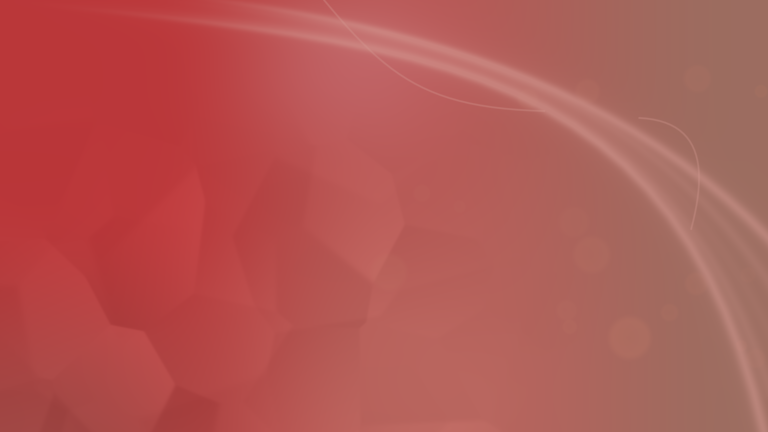
Write a Shadertoy shader that draws this background.

```glsl
// Red to taupe backdrop with faint facets, soft bokeh and sweeping silk ribbons.

#define FACET_SCALE 4.6
#define FACET_CONTRAST 0.065
#define STRANDS 5
#define CURVE_STEPS 24
#define BOKEH_COUNT 14
#define RIBBON_GAIN 0.38

const vec3 RED = vec3(0.73, 0.215, 0.225);
const vec3 ROSE = vec3(0.72, 0.335, 0.325);
const vec3 TAUPE = vec3(0.61, 0.425, 0.375);
const vec3 MAROON = vec3(0.61, 0.29, 0.275);
const vec3 SALMON = vec3(0.74, 0.43, 0.395);
const vec3 PINK = vec3(0.77, 0.42, 0.44);
const vec3 SILK = vec3(0.83, 0.60, 0.57);

vec2 hash2(vec2 p) {
    vec2 q = vec2(dot(p, vec2(127.1, 311.7)), dot(p, vec2(269.5, 183.3)));
    return fract(sin(q) * 43758.55);
}

float glow(vec2 p, vec2 center, vec2 radius) {
    vec2 d = (p - center) / radius;
    return exp(-dot(d, d));
}

// Distance to a cubic Bezier (x) and the position along it (y).
vec2 curveDistance(vec2 p, vec2 a, vec2 b, vec2 c, vec2 d) {
    vec2 best = vec2(1e3, 0.0);
    vec2 previous = a;
    for (int i = 1; i <= CURVE_STEPS; i++) {
        float t = float(i) / float(CURVE_STEPS);
        float s = 1.0 - t;
        vec2 next = s * s * s * a + 3.0 * s * t * (s * b + t * c) + t * t * t * d;
        vec2 edge = next - previous;
        float h = clamp(dot(p - previous, edge) / dot(edge, edge), 0.0, 1.0);
        float dist = length(p - previous - h * edge);
        if (dist < best.x) best = vec2(dist, t - (1.0 - h) / float(CURVE_STEPS));
        previous = next;
    }
    return best;
}

// Cellular facets: each cell has its own tone and tilt, with softened borders.
float facets(vec2 p) {
    vec2 cell = floor(p);
    float total = 0.0, weightSum = 1e-30;
    for (int y = -1; y <= 1; y++)
    for (int x = -1; x <= 1; x++) {
        vec2 id = cell + vec2(x, y);
        vec2 offset = p - id - hash2(id);
        vec2 tilt = hash2(id + 17.0) - 0.5;
        float weight = exp(-55.0 * dot(offset, offset));
        total += weight * (0.7 * tilt.x + dot(offset, tilt));
        weightSum += weight;
    }
    return total / weightSum;
}

float disc(vec2 p, vec2 center, float radius) {
    float d = length(p - center) / radius;
    return (1.0 - smoothstep(0.75, 1.15, d)) * (0.7 + 0.3 * min(d, 1.0));
}

vec3 backdrop(vec2 p, float u) {
    vec3 color = mix(RED, ROSE, smoothstep(0.2, 0.52, u));
    color = mix(color, TAUPE, smoothstep(0.5, 0.98, u));
    float corner = (1.0 - smoothstep(-0.05, 0.55, p.y)) * (1.0 - smoothstep(0.1, 0.85, p.x));
    color = mix(color, MAROON, 0.85 * corner);
    color = mix(color, SALMON, 0.7 * glow(p, vec2(0.98, 0.08), vec2(0.38, 0.42)));
    return mix(color, PINK, 0.6 * glow(p, vec2(0.82, 0.84), vec2(0.24, 0.18)));
}

// Strands interpolate between the lower and the upper border curve.
float ribbons(vec2 p) {
    float light = 0.0;
    for (int i = 0; i < STRANDS; i++) {
        float s = float(i) / float(STRANDS - 1);
        vec2 hit = curveDistance(p,
            mix(vec2(0.0, 1.0), vec2(0.324, 1.02), s),
            mix(vec2(1.02, 0.896), vec2(0.926, 0.958), s),
            mix(vec2(1.565, 0.861), vec2(1.458, 0.815), s),
            mix(vec2(1.771, -0.01), vec2(1.83, 0.394), s));
        float border = abs(2.0 * s - 1.0);
        float width = mix(0.007, 0.015, hit.y);
        float core = exp(-pow(hit.x / width, 2.0));
        float halo = exp(-hit.x / 0.025);
        float strength = mix(0.16, 1.0, border * border) * smoothstep(0.0, 0.35, hit.y);
        light += strength * (core + 0.35 * halo);
    }
    return light;
}

float bokeh(vec2 p) {
    float light = 0.5 * disc(p, vec2(1.458, 0.218), 0.05);
    light += 0.3 * disc(p, vec2(1.37, 0.41), 0.043);
    light += 0.25 * disc(p, vec2(0.9, 0.37), 0.043);
    for (int i = 0; i < BOKEH_COUNT; i++) {
        vec2 r = hash2(vec2(float(i), 5.0));
        vec2 q = hash2(vec2(float(i), 9.0));
        vec2 center = vec2(mix(0.85, 1.78, sqrt(r.x)), mix(0.1, 0.85, r.y));
        light += mix(0.1, 0.28, q.y) * disc(p, center, mix(0.012, 0.036, q.x));
    }
    return light;
}

void mainImage(out vec4 fragColor, in vec2 fragCoord) {
    vec2 p = fragCoord / iResolution.y;
    float u = fragCoord.x / iResolution.x;
    p.x = u * 16.0 / 9.0;
    vec3 color = backdrop(p, u);

    // Facets gather in the lower left
    float region = (1.0 - smoothstep(0.35, 0.8, p.y)) * (1.0 - smoothstep(0.75, 1.4, p.x));
    float relief = facets(p * FACET_SCALE) + 0.6 * facets(p.yx * FACET_SCALE * 0.7 + 7.0);
    color += FACET_CONTRAST * region * relief * vec3(1.0, 0.85, 0.8);

    // Bokeh and ribbons
    color = mix(color, vec3(0.76, 0.48, 0.40), 0.6 * min(bokeh(p), 1.0));
    color = mix(color, SILK, min(RIBBON_GAIN * ribbons(p), 0.6));

    // Hair-thin filaments
    float hair = curveDistance(p, vec2(0.75, 1.0), vec2(0.9, 0.82), vec2(0.99, 0.75), vec2(1.26, 0.743)).x;
    hair = min(hair, curveDistance(p, vec2(1.48, 0.727), vec2(1.62, 0.72), vec2(1.64, 0.62), vec2(1.6, 0.47)).x);
    color = mix(color, SILK, 0.35 * (1.0 - smoothstep(0.0, 0.004, hair)));
    fragColor = vec4(color, 1.0);
}
```
